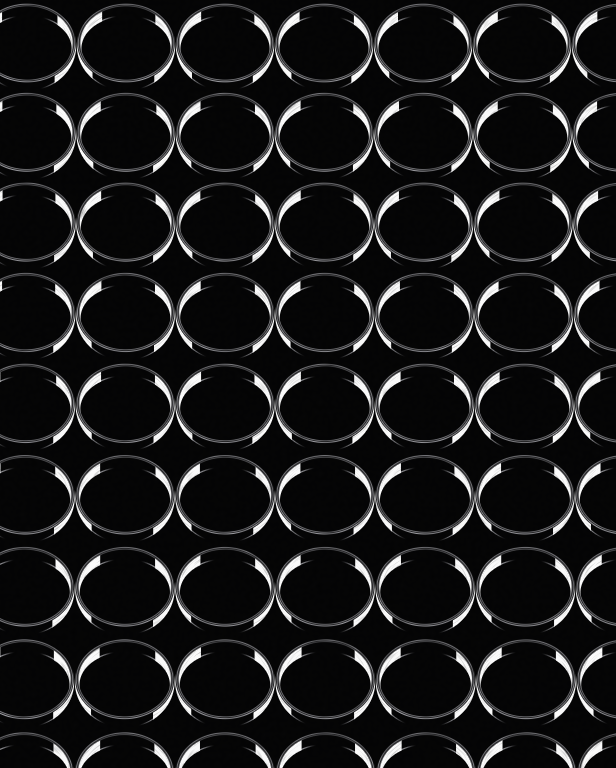
Reproduce this pattern procedurally as a Shadertoy shader.

```glsl
// Rows of glass rims on black, seen from slightly above: thin double ellipses
// with white reflections, built from three offset ellipse distances per cell.
// Rows and columns widen a little downwards; noise varies the reflections.

const vec3 BLACK = vec3(0.018, 0.018, 0.02);
const vec3 WHITE = vec3(0.98);
const vec3 COOL_GREY = vec3(0.97, 0.97, 1.0);

const float FIRST_ROW = 0.056;      // centre of the top row, from the top edge
const float ROW_PITCH = 0.1159;
const float ROW_GROWTH = 0.00035;
const float FIXED_COLUMN = 0.293;   // column that stays vertical
const float COLUMN_PITCH = 0.1289;
const float COLUMN_GROWTH = 0.00025;

// ---- Hash and gradient noise ----
vec2 hash2(vec2 p) {
    vec3 q = fract(p.xyx * vec3(0.1031, 0.1030, 0.0973));
    q += dot(q, q.yzx + 33.33);
    return fract((q.xx + q.yz) * q.zy);
}

float cornerSlope(vec2 cell, vec2 offset) {
    return dot(hash2(cell) * 2.0 - 1.0, offset);
}

float gradientNoise(vec2 p) {
    vec2 i = floor(p), f = fract(p);
    vec2 u = f * f * f * (f * (f * 6.0 - 15.0) + 10.0);
    vec2 e = vec2(1.0, 0.0);
    float low = mix(cornerSlope(i, f), cornerSlope(i + e.xy, f - e.xy), u.x);
    float high = mix(cornerSlope(i + e.yx, f - e.yx), cornerSlope(i + e.xx, f - e.xx), u.x);
    return mix(low, high, u.y);
}

// ---- Shapes ----
float ellipseDistance(vec2 p, vec2 radii) {
    float k1 = max(length(p / radii), 1e-3);
    float k2 = max(length(p / (radii * radii)), 1e-3);
    return k1 * (k1 - 1.0) / k2;
}

// Share of a pixel lying where d < 0
float cover(float d, float px) {
    return clamp(0.5 - d / px, 0.0, 1.0);
}

float stroke(float d, float halfWidth, float px) {
    return cover(d - halfWidth, px) - cover(d + halfWidth, px);
}

// Fades a thin tail out from its reflection towards the middle
float tailFade(float x, float cut) {
    return smoothstep(cut - 0.15, cut, x) * (1.0 - smoothstep(cut, cut + 0.03, x));
}

// ---- One glass, p in units of the column pitch ----
vec3 glass(vec2 p, vec2 seed, float px) {
    float rim = ellipseDistance(p, vec2(0.485, 0.396));
    float inner = ellipseDistance(p - vec2(0.0, -0.054), vec2(0.450, 0.322));
    float outer = ellipseDistance(p - vec2(0.0, -0.027), vec2(0.497, 0.456));

    vec2 jitter = (hash2(seed + 17.0) - 0.5) * 0.016;
    float side = abs(p.x);
    float upperCut = (p.x < 0.0 ? 0.245 : 0.300) + jitter.x;
    float lowerCut = (p.x < 0.0 ? 0.335 : 0.282) + jitter.y;
    float streak = gradientNoise(vec2(p.y * 9.0, rim * 60.0) + seed * 7.3);

    // Rim: dim glass between two fine lines, brighter below
    float glint = 0.85 + 0.5 * gradientNoise(p * 7.0 + seed * 5.1);
    float below = smoothstep(0.35, -0.35, p.y);
    float grey = 0.13 * stroke(rim + 0.012, 0.010, px);
    grey += mix(0.38, 0.52, below) * glint * stroke(rim + 0.003, 0.005, px);
    grey += mix(0.24, 0.42, below) * glint * stroke(rim + 0.022, 0.004, px);

    // Thin tails beyond the ends of the reflections
    float upperTail = stroke(inner - 0.008, 0.006, px) * step(0.0, p.y);
    float lowerTail = stroke(outer + 0.005, 0.005, px) * step(p.y, 0.0);
    grey += 0.55 * upperTail * tailFade(side, upperCut);
    grey += 0.50 * lowerTail * tailFade(side, lowerCut);

    // Upper reflection inside the rim, lower reflection outside it
    float upper = cover(-inner, px) * cover(rim + 0.024, px);
    upper *= cover(upperCut - side, px) * smoothstep(-0.24, 0.02, p.y);
    float lower = cover(outer, px) * cover(0.008 - rim, px);
    lower *= cover(lowerCut - side, px) * (1.0 - smoothstep(-0.04, 0.12, p.y));
    float shine = clamp((upper + lower) * (1.0 + 0.35 * min(streak, 0.0)), 0.0, 1.0);

    vec3 colour = BLACK + COOL_GREY * grey;
    return mix(colour, WHITE, shine);
}

void mainImage(out vec4 fragColor, in vec2 fragCoord) {
    vec2 uv = fragCoord / iResolution.y;
    float fromTop = 1.0 - uv.y;

    // Rows lie at FIRST_ROW + ROW_PITCH * r + ROW_GROWTH * r * r
    float root = ROW_PITCH * ROW_PITCH + 4.0 * ROW_GROWTH * (fromTop - FIRST_ROW);
    float row = floor((sqrt(root) - ROW_PITCH) / (2.0 * ROW_GROWTH) + 0.46);
    float centreY = FIRST_ROW + row * (ROW_PITCH + ROW_GROWTH * row);

    float pitch = COLUMN_PITCH + COLUMN_GROWTH * row;
    float across = (uv.x - FIXED_COLUMN) / pitch;
    float column = floor(across + 0.5);

    vec2 p = vec2(across - column, (centreY - fromTop) / pitch);
    float px = 1.0 / (iResolution.y * pitch);
    vec3 colour = glass(p, vec2(column, row) + 20.0, px);

    // Faint unevenness in the dark ground
    colour += 0.008 * gradientNoise(uv * 150.0);
    fragColor = vec4(clamp(colour, 0.0, 1.0), 1.0);
}
```
